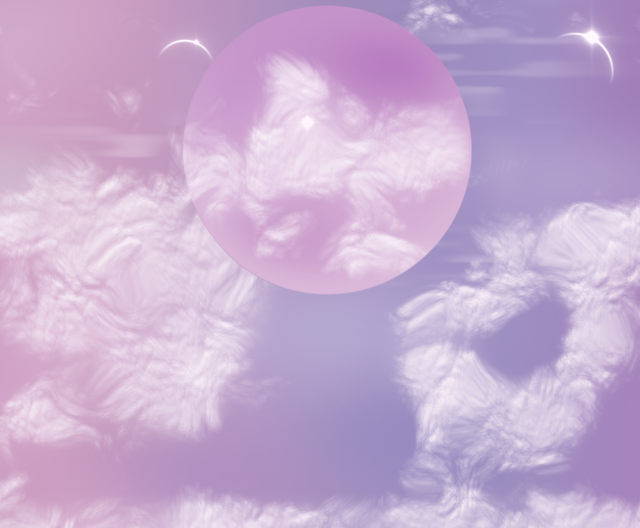
This background is drawn by a WebGL 1 fragment shader. Its source:

```glsl
precision highp float;
// Dreamy pink and violet sky with a large translucent moon, banks of clouds and two crescents.

uniform vec2 u_resolution;

#define MOON_CENTER vec2(0.620, 0.716)
#define MOON_RADIUS 0.274
#define CLOUD_SCALE 7.0
#define CLOUD_ROUGHNESS 1.25
#define RELIEF 1.9
#define LIGHT_STEP vec2(-0.003, 0.010)
#define CLOUD_WHITE vec3(0.955, 0.915, 0.955)
#define PINK vec3(0.80, 0.62, 0.76)
#define BLUE vec3(0.61, 0.55, 0.75)
#define PURPLE vec3(0.65, 0.49, 0.72)

float hash(vec2 p) {
  vec3 q = fract(p.xyx * 0.1031);
  q += dot(q, q.yzx + 33.33);
  return fract((q.x + q.y) * q.z);
}

float noise(vec2 p) {
  vec2 i = floor(p), f = fract(p);
  f = f * f * (3.0 - 2.0 * f);
  return mix(mix(hash(i), hash(i + vec2(1, 0)), f.x),
             mix(hash(i + vec2(0, 1)), hash(i + vec2(1, 1)), f.x), f.y);
}

// Rounded mounds separated by creases
float billow(vec2 p) {
  p = p * CLOUD_SCALE + 20.0;
  p += 0.5 * vec2(noise(p * 1.7), noise(p * 1.7 + 40.0));
  float sum = 0.0, amp = 0.5;
  for (int i = 0; i < 6; i++) {
    sum += amp * abs(2.0 * noise(p) - 1.0);
    p = mat2(1.6, 1.2, -1.2, 1.6) * p + 7.3;
    amp *= 0.56;
  }
  return sum;
}

float blob(vec2 p, vec2 center, vec2 radius) {
  vec2 q = (p - center) / radius;
  return exp(-dot(q, q));
}

vec3 skyColor(vec2 p) {
  vec3 c = mix(PINK, BLUE, smoothstep(0.12, 0.85, p.x));
  c = mix(c, PURPLE, smoothstep(0.95, 1.25, p.x) * 0.8);
  c = mix(c, vec3(0.83, 0.68, 0.81), 0.8 * blob(p, vec2(0.03, 0.94), vec2(0.15, 0.13)));
  c = mix(c, vec3(0.81, 0.74, 0.81), 0.7 * blob(p, vec2(0.0, 0.67), vec2(0.15, 0.07)));
  c = mix(c, vec3(0.70, 0.63, 0.81), 0.8 * blob(p, vec2(1.10, 0.66), vec2(0.22, 0.10)));
  c = mix(c, vec3(0.71, 0.67, 0.82), 0.8 * blob(p, vec2(0.62, 0.37), vec2(0.20, 0.14)));
  c = mix(c, vec3(0.66, 0.54, 0.74), 0.7 * blob(p, vec2(0.40, 0.10), vec2(0.18, 0.12)));
  return mix(c, vec3(0.57, 0.53, 0.74), 0.7 * blob(p, vec2(0.77, 0.18), vec2(0.18, 0.09)));
}

vec3 moonColor(vec2 q) {
  vec3 c = mix(vec3(0.84, 0.69, 0.84), vec3(0.77, 0.58, 0.79), smoothstep(-0.6, 0.8, q.y));
  c = mix(c, vec3(0.71, 0.47, 0.75), 0.8 * blob(q, vec2(0.45, 0.58), vec2(0.5, 0.26)));
  c = mix(c, vec3(0.78, 0.59, 0.78), 0.8 * blob(q, vec2(-0.25, -0.58), vec2(0.42, 0.28)));
  return mix(c, vec3(0.87, 0.75, 0.86), 0.5 * smoothstep(0.75, 1.0, length(q)) * (1.0 - q.y) * 0.6);
}

// Cloud cover of the left bank, right bank and bottom strip
float skyCover(vec2 p) {
  float left = blob(p, vec2(0.08, 0.58), vec2(0.13, 0.085)) + 0.85 * blob(p, vec2(0.30, 0.55), vec2(0.16, 0.11))
    + 0.8 * blob(p, vec2(0.42, 0.42), vec2(0.11, 0.13)) + 0.7 * blob(p, vec2(0.16, 0.36), vec2(0.20, 0.10))
    + 0.75 * blob(p, vec2(0.31, 0.23), vec2(0.11, 0.09)) + 0.6 * blob(p, vec2(0.08, 0.20), vec2(0.12, 0.07));
  float right = blob(p, vec2(1.10, 0.53), vec2(0.17, 0.075)) + 0.8 * blob(p, vec2(0.82, 0.33), vec2(0.11, 0.12))
    + 0.8 * blob(p, vec2(1.14, 0.36), vec2(0.10, 0.11)) + 0.8 * blob(p, vec2(1.02, 0.20), vec2(0.13, 0.11))
    + 0.5 * blob(p, vec2(0.95, 0.69), vec2(0.07, 0.09)) + 0.4 * blob(p, vec2(0.94, 0.43), vec2(0.10, 0.06));
  float bottom = 0.85 * (1.0 - smoothstep(-0.02, 0.12, p.y));
  float hollow = 0.65 * blob(p, vec2(1.00, 0.37), vec2(0.07, 0.06)) + 0.5 * blob(p, vec2(1.21, 0.16), vec2(0.08, 0.10));
  return min(left + right + bottom, 1.0) - hollow;
}

float moonCover(vec2 q) {
  return min(0.95 * blob(q, vec2(0.1, -0.03), vec2(0.62, 0.30)) + 0.8 * blob(q, vec2(0.75, 0.08), vec2(0.32, 0.27))
    + 0.75 * blob(q, vec2(-0.65, -0.25), vec2(0.38, 0.25)) + 0.6 * blob(q, vec2(-0.1, 0.42), vec2(0.26, 0.20))
    + 0.75 * blob(q, vec2(0.42, -0.72), vec2(0.42, 0.18)), 1.0);
}

float crescent(vec2 p, vec2 center, float radius, vec2 facing) {
  vec2 q = p - center;
  float d = length(q) - radius;
  float fade = smoothstep(0.25, 1.0, dot(q, facing) / max(length(q), 0.001));
  return fade * (0.75 * exp(-d * d * 2.0e5) + 0.3 * exp(-abs(d) * 100.0));
}

float star(vec2 p, vec2 center, float size) {
  vec2 q = abs(p - center) / size;
  float rays = exp(-q.x * 9.0 - q.y * 1.3) + exp(-q.y * 9.0 - q.x * 1.3);
  return exp(-dot(q, q) * 6.0) + 0.5 * rays + 0.3 * exp(-length(q) * 1.2);
}

void main() {
  vec2 p = gl_FragCoord.xy / u_resolution.y;
  vec2 q = (p - MOON_CENTER) / MOON_RADIUS;
  float moon = 1.0 - smoothstep(0.990, 1.005, length(q));

  // Sky with thin streaks and crescents, then the moon disc over it
  vec3 base = skyColor(p) + 0.035 * (noise(p * 5.0) - 0.5);
  float streaks = smoothstep(0.45, 0.9, noise(vec2(p.x * 6.0 + 2.0 * noise(p * 5.0), p.y * 65.0)));
  float streakArea = blob(p, vec2(0.94, 0.88), vec2(0.18, 0.09)) + blob(p, vec2(0.22, 0.73), vec2(0.14, 0.05))
    + blob(p, vec2(0.87, 0.50), vec2(0.12, 0.05));
  base = mix(base, CLOUD_WHITE, 0.35 * streaks * streakArea);
  float lights = crescent(p, vec2(0.350, 0.868), 0.055, vec2(0.1, 0.995))
    + crescent(p, vec2(1.088, 0.864), 0.072, vec2(0.64, 0.77))
    + 0.5 * star(p, vec2(0.372, 0.921), 0.012) + star(p, vec2(1.121, 0.930), 0.030);
  base = mix(base, vec3(1.0, 0.97, 1.0), min(lights, 1.0));
  base = mix(base, moonColor(q), moon);

  // Clouds lit from above
  float height = billow(p);
  float relief = height - billow(p + LIGHT_STEP);
  float cover = mix(skyCover(p), moonCover(q), moon);
  float density = cover + CLOUD_ROUGHNESS * (height - 0.38);
  float light = clamp(0.52 + RELIEF * relief + 0.6 * (height - 0.38), 0.08, 1.0);
  vec3 cloud = mix(base, CLOUD_WHITE, light);
  vec3 color = mix(base, cloud, smoothstep(0.2, 0.8, density));
  color = mix(color, CLOUD_WHITE, 0.28 * smoothstep(0.2, 1.0, cover));

  // Glowing star inside the moon
  float glow = star(p, vec2(0.582, 0.768), 0.022) + 0.3 * blob(p, vec2(0.582, 0.768), vec2(0.07));
  gl_FragColor = vec4(mix(color, vec3(1.0, 0.96, 0.99), min(glow, 1.0)), 1.0);
}
```
